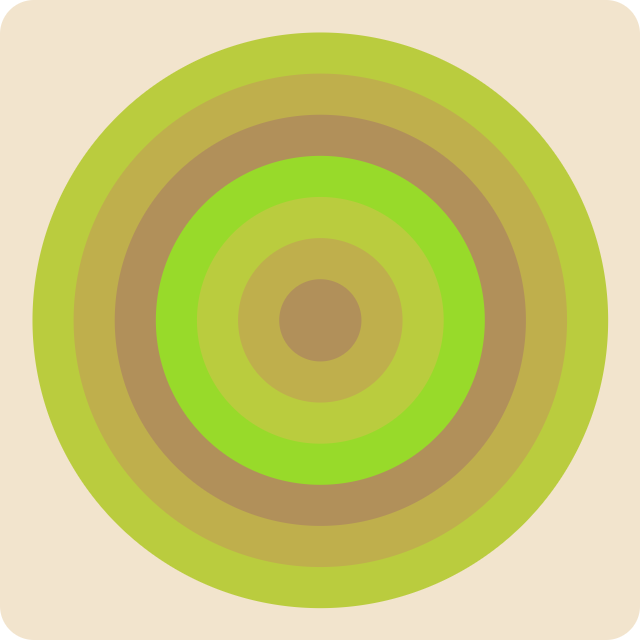
Reproduce this background procedurally as a WebGL 1 fragment shader.

```glsl
precision highp float;

uniform vec2 u_resolution;

#define RING_COUNT 7
#define RING_WIDTH 0.06425
#define CENTER vec2(0.5005, 0.4995)
#define CORNER_RADIUS 0.053
#define CREAM vec3(0.949, 0.894, 0.805)
#define BROWN vec3(0.694, 0.565, 0.353)
#define GOLD vec3(0.749, 0.686, 0.298)
#define OLIVE vec3(0.729, 0.800, 0.243)
#define GREEN vec3(0.596, 0.855, 0.165)
#define OUTSIDE vec3(1.0)

// Four colours repeat from the centre outward
vec3 ringColor(float index) {
  float k = mod(index, 4.0);
  if (k < 0.5) return BROWN;
  if (k < 1.5) return GOLD;
  if (k < 2.5) return OLIVE;
  return GREEN;
}

float roundedBox(vec2 p, vec2 halfSize, float radius) {
  vec2 q = abs(p) - halfSize + radius;
  return length(max(q, 0.0)) + min(max(q.x, q.y), 0.0) - radius;
}

// Coverage of a shape from its signed distance
float coverage(float dist, float pixel) {
  return clamp(0.5 - dist / pixel, 0.0, 1.0);
}

void main() {
  float scale = min(u_resolution.x, u_resolution.y);
  float pixel = 1.0 / scale;
  vec2 fromMiddle = (gl_FragCoord.xy - 0.5 * u_resolution) / scale;
  float radius = length(fromMiddle + 0.5 - CENTER);

  // Card with rounded corners
  float card = roundedBox(fromMiddle, 0.5 * u_resolution / scale, CORNER_RADIUS);
  vec3 color = mix(OUTSIDE, CREAM, coverage(card, pixel));

  // Discs stacked from the largest to the smallest
  for (int i = 0; i < RING_COUNT; i++) {
    float index = float(RING_COUNT - 1 - i);
    float disc = radius - (index + 1.0) * RING_WIDTH;
    color = mix(color, ringColor(index), coverage(disc, pixel));
  }

  gl_FragColor = vec4(color, 1.0);
}
```
